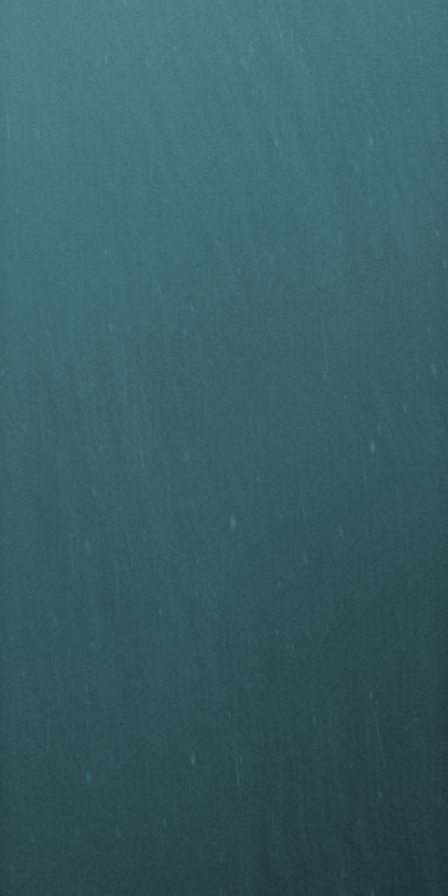
Reproduce this texture procedurally as a WebGL 2 fragment shader.

```glsl
#version 300 es
precision highp float;
// Dark teal slate with a vertical fade, faint slanted brushing, fine grain and pale flecks.
uniform vec2 u_resolution;
out vec4 fragColor;

float hash(vec2 p) {
    return fract(sin(dot(p, vec2(127.1, 311.7))) * 43758.5453);
}

float noise(vec2 p) {
    vec2 i = floor(p), f = fract(p);
    f = f * f * (3.0 - 2.0 * f);
    return mix(mix(hash(i), hash(i + vec2(1, 0)), f.x),
               mix(hash(i + vec2(0, 1)), hash(i + vec2(1, 1)), f.x), f.y);
}

float fbm(vec2 p) {
    float sum = 0.0, amplitude = 0.5;
    for (int i = 0; i < 4; i++) {
        sum += amplitude * noise(p);
        p = p * 2.03 + 17.3;
        amplitude *= 0.5;
    }
    return sum / 0.9375;
}

// Soft elongated marks, at most one per cell, leaning to the left at the top
float marks(vec2 p, vec2 cell, vec2 halfSize, float density, float seed) {
    float sum = 0.0;
    vec2 home = floor(p / cell);
    for (int y = -1; y <= 1; y++) {
        for (int x = -1; x <= 1; x++) {
            vec2 id = home + vec2(x, y);
            vec2 key = id + seed;
            if (hash(key) > density) continue;
            vec2 centre = (id + vec2(hash(key + 5.3), hash(key + 9.1))) * cell;
            float lean = mix(-0.05, 0.3, hash(key + 2.7)) * (0.5 + 0.4 * centre.y);
            vec2 d = p - centre;
            d.x += lean * d.y;
            vec2 size = halfSize * mix(0.5, 1.1, hash(key + 13.9));
            size.x = max(size.x, 0.8 / u_resolution.x);
            float strength = mix(0.3, 1.0, hash(key + 21.7));
            sum += strength * (1.0 - smoothstep(0.2, 1.0, length(d / size)));
        }
    }
    return sum;
}

void main() {
    vec2 uv = gl_FragCoord.xy / u_resolution;
    vec2 p = gl_FragCoord.xy / u_resolution.x;

    // Broad fade, brightest at the upper left
    float tone = 0.88 * uv.y + 0.24 * (1.0 - uv.x) - 0.03;
    tone += 0.14 * (fbm(p * vec2(2.5, 1.8) + 4.0) - 0.5);
    tone -= 0.06 * smoothstep(0.03, 0.0, uv.x);
    tone -= 0.05 * smoothstep(0.04, 0.0, 1.0 - uv.x);

    // Brushed streaks along a gently bent slant
    float bend = 0.12 * fbm(p * 1.7 + 31.0);
    vec2 brushed = vec2(p.x + 0.1 * p.y + 0.06 * p.y * p.y + bend, p.y);
    float patchiness = smoothstep(0.3, 0.7, fbm(p * 3.0 + 8.0));
    tone += 0.09 * (fbm(brushed * vec2(32.0, 3.5)) - 0.5) * (0.5 + patchiness);
    tone += 0.08 * (noise(brushed * vec2(130.0, 14.0)) - 0.5) * patchiness;

    // Fine stone grain
    tone += 0.1 * (noise(p * vec2(190.0, 150.0)) - 0.5);
    tone += 0.1 * (hash(floor(p * 256.0)) - 0.5);

    // Pale flecks, thin scratches and a few dark pits
    float worn = 0.4 + 0.6 * noise(p * vec2(120.0, 60.0));
    tone += 0.4 * worn * marks(p, vec2(0.11, 0.13), vec2(0.009, 0.026), 0.32, 3.0);
    tone += 0.22 * worn * marks(p, vec2(0.1, 0.24), vec2(0.004, 0.1), 0.45, 47.0);
    tone += 0.32 * worn * marks(p, vec2(0.05, 0.07), vec2(0.005, 0.014), 0.16, 71.0);
    tone -= 0.22 * marks(p, vec2(0.2), vec2(0.005), 0.2, 93.0);

    vec3 colour = mix(vec3(0.135, 0.235, 0.258), vec3(0.305, 0.49, 0.52), tone);
    fragColor = vec4(clamp(colour, 0.0, 1.0), 1.0);
}
```
